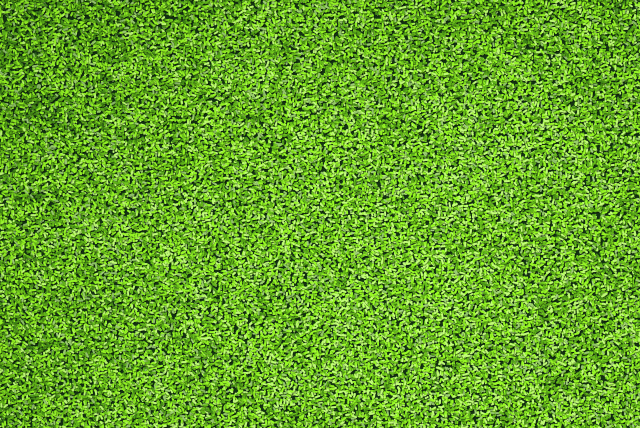
Give the GLSL for this texture, as a WebGL 1 fragment shader.

```glsl
precision highp float;
uniform vec2 u_resolution;

const float CELLS = 98.0;         // grid cells per canvas height
const float HALF_LENGTH = 0.44;   // blade size in cells
const float HALF_WIDTH = 0.23;
const float SOFTNESS = 0.14;      // blade edge blur in cells
const float MAIN_ANGLE = -0.6;
const float ANGLE_SPREAD = 2.7;
const vec2 SHADOW_SHIFT = vec2(0.17, -0.22);

const vec3 SOIL = vec3(0.07, 0.18, 0.07);
const vec3 SHADE = vec3(0.12, 0.27, 0.10);
const vec3 DEEP = vec3(0.23, 0.48, 0.08);
const vec3 LEAF = vec3(0.36, 0.67, 0.09);
const vec3 BRIGHT = vec3(0.55, 0.90, 0.13);
const vec3 PALE = vec3(0.70, 0.91, 0.43);
const vec3 DRY = vec3(0.56, 0.72, 0.44);

float hash(vec2 p) {
  vec3 q = fract(vec3(p.xyx) * vec3(0.1031, 0.1030, 0.0973));
  q += dot(q, q.yzx + 33.33);
  return fract((q.x + q.y) * q.z);
}

float noise(vec2 p) {
  vec2 i = floor(p);
  vec2 f = fract(p);
  f = f * f * (3.0 - 2.0 * f);
  float low = mix(hash(i), hash(i + vec2(1.0, 0.0)), f.x);
  float high = mix(hash(i + vec2(0.0, 1.0)), hash(i + vec2(1.0)), f.x);
  return mix(low, high, f.y);
}

// Distance to a segment centred on the origin
float segment(vec2 p, vec2 direction, float halfLength) {
  float along = clamp(dot(p, direction), -halfLength, halfLength);
  return length(p - direction * along);
}

float cover(float d, float radius, float blur) {
  return 1.0 - smoothstep(radius - blur, radius + blur, d);
}

vec3 grassRamp(float tone) {
  vec3 c = mix(SHADE, DEEP, smoothstep(0.0, 0.15, tone));
  c = mix(c, LEAF, smoothstep(0.15, 0.38, tone));
  c = mix(c, BRIGHT, smoothstep(0.42, 0.66, tone));
  return mix(c, PALE, smoothstep(0.78, 0.93, tone));
}

// Broad light: brightest right of the centre, dim towards the upper left
float broadLight(vec2 uv, vec2 p) {
  float falloff = length((uv - vec2(0.62, 0.36)) * vec2(1.1, 1.0));
  float patches = noise(p * 3.0 + 7.0) - 0.5;
  float clumps = noise(p * 30.0) - 0.5;
  return 0.08 - 0.25 * falloff * falloff + 0.04 * patches + 0.09 * clumps;
}

// Lays one blade and its cast shadow over the colour below
vec3 addBlade(vec3 below, vec2 p, vec2 id, float light, float blur) {
  vec2 centre = vec2(hash(id + 11.3), hash(id + 47.9));
  float angle = MAIN_ANGLE + (hash(id + 83.1) - 0.5) * ANGLE_SPREAD;
  vec2 direction = vec2(cos(angle), sin(angle));
  float halfLength = HALF_LENGTH * mix(0.4, 1.0, hash(id + 129.7));
  vec2 q = p - centre;

  float shadow = cover(segment(q - SHADOW_SHIFT, direction, halfLength), HALF_WIDTH, blur);
  vec3 c = mix(below, below * 0.58, shadow * 0.75);

  float tone = 0.20 + 0.80 * hash(id + 171.3) + light;
  tone += 0.16 * dot(q, direction);
  vec3 blade = grassRamp(tone);
  float dryness = 0.85 * step(0.93, hash(id + 213.7));
  blade = mix(blade, DRY, dryness);
  return mix(c, blade, cover(segment(q, direction, halfLength), HALF_WIDTH, blur));
}

void main() {
  vec2 uv = gl_FragCoord.xy / u_resolution;
  vec2 p = gl_FragCoord.xy / u_resolution.y;
  vec2 grid = p * CELLS;
  vec2 cell = floor(grid);
  float blur = max(SOFTNESS, 0.65 * CELLS / u_resolution.y);
  float light = broadLight(uv, p);

  // Three layers of blades, each scattered over the neighbouring cells
  vec3 color = SOIL;
  for (int layer = 0; layer < 3; layer++) {
    for (int y = -1; y <= 1; y++) {
      for (int x = -1; x <= 1; x++) {
        vec2 home = cell + vec2(float(x), float(y));
        vec2 id = home + float(layer) * vec2(317.0, 541.0);
        color = addBlade(color, grid - home, id, light, blur);
      }
    }
  }

  color *= 1.06 + 0.4 * light;
  gl_FragColor = vec4(clamp(color, 0.0, 1.0), 1.0);
}
```
